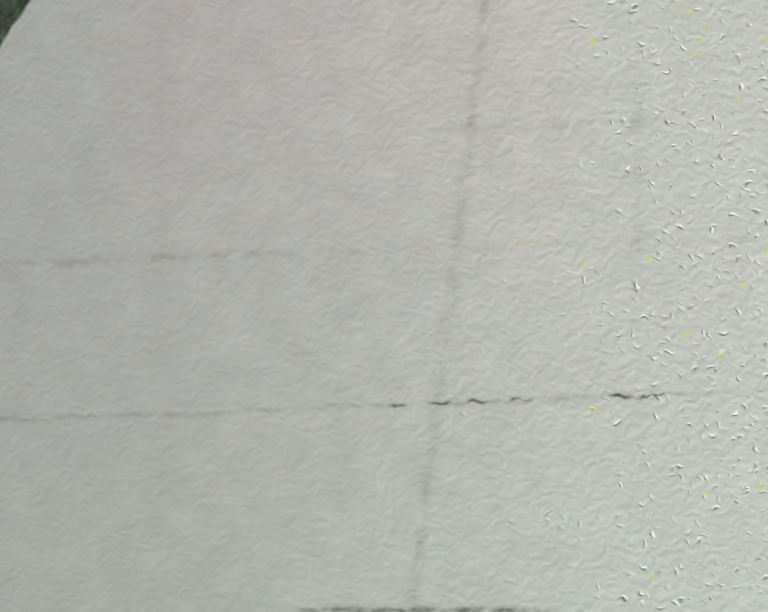
This texture is drawn by a Shadertoy shader. Its source:

```glsl
// Pale worn concrete paving: a soft left-to-right light gradient, fine crossed
// embossed grain from warped gradient noise, faint broken slab joints with dark
// cracks, and scattered chips and yellow specks that thicken to the right.

#define SHADE_COLOR vec3(0.643, 0.650, 0.632)
#define LIGHT_COLOR vec3(0.764, 0.776, 0.745)
#define PINK_TINT vec3(0.014, -0.006, 0.002)
#define GREEN_TINT vec3(-0.005, 0.005, -0.004)
#define EDGE_COLOR vec3(0.25, 0.29, 0.24)
#define SPECK_COLOR vec3(0.80, 0.83, 0.42)
#define GRAIN_SCALE vec2(40.0, 88.0)
#define GRAIN_CONTRAST 0.044
#define JOINT_DEPTH 0.058
#define CHIP_CELLS 60.0
#define CHIP_DEPTH 0.30

vec2 hash2(vec2 cell) {
    vec3 h = fract(cell.xyx * vec3(0.1031, 0.1030, 0.0973));
    h += dot(h, h.yzx + 33.33);
    return fract((h.xx + h.yz) * h.zy);
}

float cornerSlope(vec2 cell, vec2 offset) {
    float angle = 6.2832 * hash2(cell).x;
    return dot(vec2(cos(angle), sin(angle)), offset);
}

// Gradient noise, roughly -0.7 to 0.7
float gradientNoise(vec2 p) {
    vec2 i = floor(p), f = p - i;
    vec2 u = f * f * f * (f * (f * 6.0 - 15.0) + 10.0);
    vec2 e = vec2(1.0, 0.0);
    float low = mix(cornerSlope(i, f), cornerSlope(i + e, f - e), u.x);
    float high = mix(cornerSlope(i + e.yx, f - e.yx), cornerSlope(i + 1.0, f - 1.0), u.x);
    return mix(low, high, u.y);
}

float fbm(vec2 p) {
    float sum = 0.0, gain = 0.6;
    for (int k = 0; k < 4; k++) {
        sum += gain * gradientNoise(p);
        p = mat2(1.6, 1.2, -1.2, 1.6) * p + 17.3;
        gain *= 0.55;
    }
    return sum;
}

vec2 turn(vec2 p, float angle) {
    float c = cos(angle), s = sin(angle);
    return vec2(c * p.x + s * p.y, c * p.y - s * p.x);
}

// Short strokes in patches of two directions, with finer grit on top
float relief(vec2 p) {
    vec2 q = p + 0.010 * vec2(gradientNoise(p * 41.0 + 40.0), gradientNoise(p * 41.0 + 91.0));
    float rising = gradientNoise(turn(q, 0.55) * GRAIN_SCALE);
    float falling = gradientNoise(turn(q, -0.35) * GRAIN_SCALE + 19.0);
    float stroke = mix(rising, falling, smoothstep(-0.2, 0.2, gradientNoise(p * 23.0 + 3.0)));
    return stroke + 0.65 * gradientNoise(q * vec2(92.0, 130.0) + 7.0);
}

float line(float dist, float halfWidth) {
    return exp(-dist * dist / (halfWidth * halfWidth));
}

float span(float v, float from, float to) {
    return smoothstep(from - 0.06, from + 0.06, v) * (1.0 - smoothstep(to - 0.06, to + 0.06, v));
}

// x: signed brightness of chips, y: coverage of yellow specks
vec2 chips(vec2 p, float density) {
    vec2 result = vec2(0.0), q = p * CHIP_CELLS;
    q += 0.4 * vec2(gradientNoise(p * 85.0), gradientNoise(p * 85.0 + 60.0));
    vec2 home = floor(q);
    for (int j = -1; j <= 1; j++)
    for (int i = -1; i <= 1; i++) {
        vec2 cell = home + vec2(i, j);
        vec2 pick = hash2(cell + 131.0), shape = hash2(cell + 57.0);
        vec2 d = turn(q - cell - hash2(cell + 11.0), -0.4 + 1.7 * (shape.x - 0.5));
        float present = smoothstep(0.0, 0.25, density - pick.x) * (0.25 + 0.75 * pick.y * pick.y);
        vec2 size = vec2(0.18 + 0.2 * shape.y, 0.12);
        vec2 dark = d / size, lit = (d - vec2(0.07, 0.19)) / size;
        result.x += present * (0.8 * exp(-dot(lit, lit)) - exp(-dot(dark, dark)));
        vec2 speck = d / vec2(0.38, 0.26);
        result.y += step(0.98, shape.x) * smoothstep(0.05, 0.4, density) * exp(-dot(speck, speck));
    }
    return result;
}

void mainImage(out vec4 fragColor, in vec2 fragCoord) {
    vec2 p = fragCoord / iResolution.y;
    float across = fragCoord.x / iResolution.x;
    float blotch = fbm(p * 4.5), patches = fbm(p * 17.0 + 30.0);

    // Broad light and tint
    float light = mix(across, smoothstep(0.0, 1.0, across), 0.4);
    vec3 color = mix(SHADE_COLOR, LIGHT_COLOR, light + 0.12 * blotch);
    color += PINK_TINT * smoothstep(0.35, 1.0, p.y) * span(across, 0.15, 0.75);
    color += GREEN_TINT * (1.0 - smoothstep(0.0, 0.6, p.y));
    color += 0.036 * patches;
    color += 0.010 * gradientNoise(p * 24.0 + 5.0) * vec3(1.0, -0.5, -0.7);

    // Embossed grain, rougher to the right
    float roughness = mix(0.6, 1.3, smoothstep(0.2, 1.0, across));
    float grain = relief(p) - relief(p + vec2(0.002, -0.005));
    color += GRAIN_CONTRAST * roughness * grain;

    // Slab joints, broken up by noise
    float wobble = 0.006 * gradientNoise(p * 14.0) + 0.006 * gradientNoise(p * 55.0);
    float wear = clamp(0.75 + 1.9 * fbm(p * 27.0 + 8.0), 0.0, 1.5);
    float mainRow = p.y - 0.313 - 0.039 * p.x + wobble;
    float joints = 0.75 * line(p.x - 0.672 - 0.122 * p.y + wobble, 0.010);
    joints += 0.9 * line(mainRow, 0.005) * (1.0 - 0.5 * smoothstep(1.0, 1.2, p.x));
    joints += 0.85 * line(p.y - 0.569 - 0.035 * p.x + wobble, 0.006) * mix(0.3, 1.0, span(p.x, 0.05, 0.46));
    joints += 0.5 * line(p.y - 0.765 - 0.036 * p.x + wobble, 0.007) * span(p.x, 0.73, 1.06);
    joints += 0.4 * line(p.x - 1.04 + wobble, 0.012) * span(p.y, 0.45, 0.9);
    color -= JOINT_DEPTH * joints * wear;

    // Dark open cracks
    float gap = smoothstep(-0.05, 0.25, gradientNoise(vec2(p.x * 19.0, 3.7)));
    float crack = line(mainRow, 0.0028) * gap * span(p.x, 0.62, 1.1);
    crack += 0.8 * line(p.y - 0.003 + 0.5 * wobble, 0.005) * span(p.x, 0.5, 0.88);
    color -= 0.28 * crack * wear;

    // Chips and specks
    float density = 0.10 * smoothstep(0.3, 0.7, across) + 0.52 * smoothstep(0.66, 1.0, across);
    density *= clamp(1.0 + 1.2 * blotch + 1.6 * patches, 0.15, 1.8);
    vec2 chip = chips(p, density);
    color += CHIP_DEPTH * chip.x;
    color = mix(color, SPECK_COLOR, 0.6 * clamp(chip.y, 0.0, 1.0));

    // Dark ground beyond the slab's upper left corner
    float border = p.x - 0.66 * (p.y - 0.925) + 0.5 * wobble;
    vec3 ground = EDGE_COLOR + 0.18 * fbm(p * 60.0);
    color = mix(ground, color, smoothstep(-0.004, 0.004, border));

    fragColor = vec4(clamp(color, 0.0, 1.0), 1.0);
}
```
